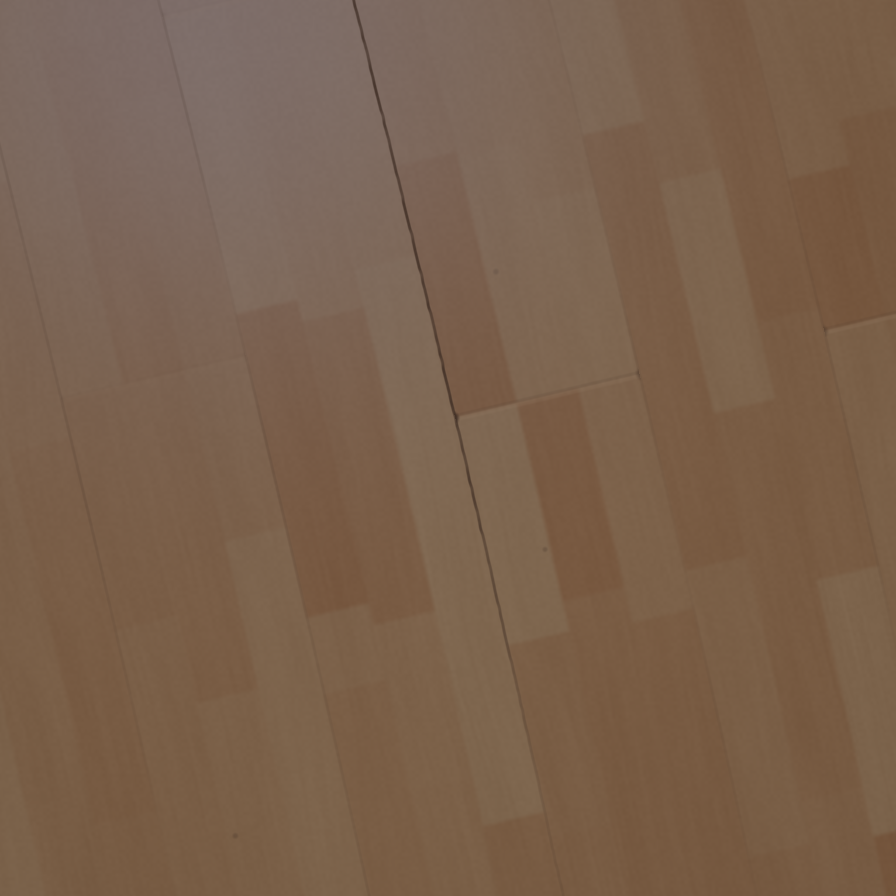
Reproduce this texture procedurally as a WebGL 1 fragment shader.

```glsl
precision highp float;
uniform vec2 u_resolution;

const float STRIP_WIDTH = 0.0705;
const float BOARD_WIDTH = 3.0 * STRIP_WIDTH;
const float BOARD_LENGTH = 1.2;
const float SLATS_PER_RUN = 4.0;
const float SOFTNESS = 0.0036;

const vec2 FLOOR_ORIGIN = vec2(0.508, 0.534);
const vec2 ACROSS = vec2(0.9735, 0.2286);
const vec2 ALONG = vec2(-0.2286, 0.9735);

const vec3 DARK_WOOD = vec3(0.455, 0.330, 0.232);
const vec3 LIGHT_WOOD = vec3(0.490, 0.396, 0.302);
const vec3 GAP_COLOR = vec3(0.23, 0.165, 0.13);
const vec3 LIP_COLOR = vec3(0.58, 0.48, 0.39);
const vec3 HAZE_COLOR = vec3(0.500, 0.447, 0.450);

float hash(vec2 p) {
  vec3 h = fract(p.xyx * 0.1031);
  h += dot(h, h.yzx + 33.33);
  return fract((h.x + h.y) * h.z);
}

float noise(vec2 p) {
  vec2 cell = floor(p);
  vec2 f = fract(p);
  f = f * f * (3.0 - 2.0 * f);
  float low = mix(hash(cell), hash(cell + vec2(1.0, 0.0)), f.x);
  float high = mix(hash(cell + vec2(0.0, 1.0)), hash(cell + 1.0), f.x);
  return mix(low, high, f.y);
}

// Opaque at the centre, fading to zero at its half width
float line(float dist, float halfWidth) {
  return 1.0 - smoothstep(0.2 * halfWidth, halfWidth, abs(dist));
}

// Neighbouring boards are staggered along their length
float boardEnd(float board) {
  return 0.45 * mod(board, 2.0) + 0.06 * max(-board, 0.0);
}

// Mostly middling tones, with a few clearly dark or light ones
float woodTone(vec2 seed) {
  float t = 2.0 * hash(seed) - 1.0;
  return 0.5 + 0.5 * t * (0.45 + 0.55 * t * t);
}

// Tone of a strip, changing at irregular joints between board ends
float slatTone(float strip, float v) {
  float board = floor((strip + 0.5) / 3.0);
  float run = (v - boardEnd(board)) / BOARD_LENGTH;
  float s = fract(run) * SLATS_PER_RUN;
  float joint = floor(s + 0.5);
  float slat = floor(run) * SLATS_PER_RUN + joint;
  vec2 seed = vec2(strip + 43.0, slat + 71.0);
  float inner = step(0.5, joint) * step(joint, SLATS_PER_RUN - 0.5);
  float shift = (hash(seed + 117.0) - 0.5) * 0.85 * inner;
  float blur = SOFTNESS * SLATS_PER_RUN / BOARD_LENGTH;
  float side = smoothstep(-blur, blur, s - joint - shift);
  return mix(woodTone(seed - vec2(0.0, 1.0)), woodTone(seed), side);
}

// Fine fibres with broader figure, drawn out along the boards
float woodGrain(vec2 q) {
  vec2 g = q + vec2(2.0, 3.0);
  float bend = 0.03 * noise(g * vec2(9.0, 4.0));
  float fibre = noise(vec2((g.x + bend) * 210.0, g.y * 14.0));
  float figure = noise(vec2((g.x + bend) * 36.0, g.y * 5.0));
  return 0.42 * fibre + 0.58 * figure - 0.5;
}

// Sparse small knots, one at most per cell
float knots(vec2 q) {
  vec2 grid = q / 0.23 + 20.0;
  vec2 cell = floor(grid);
  vec2 center = 0.2 + 0.6 * vec2(hash(cell + 5.0), hash(cell + 31.0));
  vec2 d = (fract(grid) - center) * 0.23;
  float radius = mix(0.004, 0.009, hash(cell + 57.0));
  float present = step(0.72, hash(cell + 83.0));
  return present * (1.0 - smoothstep(0.2, 1.0, length(d) / radius));
}

void main() {
  vec2 p = gl_FragCoord.xy / u_resolution;
  vec2 fromOrigin = p - FLOOR_ORIGIN;
  vec2 q = vec2(dot(fromOrigin, ACROSS), dot(fromOrigin, ALONG));
  q.x += 0.016 * q.y * q.y;

  // Strips, blended across their shared edge
  float u = q.x / STRIP_WIDTH;
  float edge = floor(u + 0.5);
  float blur = SOFTNESS / STRIP_WIDTH;
  float tone = mix(slatTone(edge - 1.0, q.y), slatTone(edge, q.y),
                   smoothstep(-blur, blur, u - edge));
  vec3 color = mix(DARK_WOOD, LIGHT_WOOD, tone);
  color += woodGrain(q) * vec3(0.022, 0.026, 0.026);
  color = mix(color, GAP_COLOR, 0.25 * knots(q));

  // Pale window haze and a gentle falloff towards the corners
  vec2 toHaze = p - vec2(0.22, 1.02);
  color = mix(color, HAZE_COLOR, 0.8 * exp(-5.2 * dot(toHaze, toHaze)));
  color *= 1.02 - 0.08 * dot(p - 0.5, p - 0.5);

  // Board ends: a pale lip, clear on some boards and faint on others
  float board = floor(q.x / BOARD_WIDTH);
  float run = (q.y - boardEnd(board)) / BOARD_LENGTH;
  float endDist = (fract(run + 0.5) - 0.5) * BOARD_LENGTH;
  float wear = mix(0.2, 1.0, step(-0.5, board));
  color = mix(color, LIP_COLOR, 0.22 * wear * line(endDist + 0.002, 0.004));
  color = mix(color, GAP_COLOR, 0.10 * wear * line(endDist - 0.002, 0.003));

  // Long seams: tight ones come and go, the open one is dark and ragged
  float seam = floor(q.x / BOARD_WIDTH + 0.5);
  float isOpen = 1.0 - step(0.5, abs(seam));
  float ragged = noise(vec2(q.y * 110.0 + 90.0, seam + 20.0));
  float seamDist = q.x - seam * BOARD_WIDTH + isOpen * (ragged - 0.5) * 0.0009;
  float openness = smoothstep(-0.5, 0.02, q.y) * (0.6 + 0.4 * ragged);
  float tight = 0.16 * noise(vec2(q.y * 5.0 + 30.0, seam + 50.0));
  float strength = mix(tight, 0.12 + 0.68 * openness, isOpen);
  color = mix(color, GAP_COLOR, strength * line(seamDist, 0.0026));

  // Chipped corners where seams meet board ends
  float chip = 1.0 - smoothstep(0.001, 0.006, length(vec2(seamDist, endDist * 0.7)));
  color = mix(color, GAP_COLOR, chip * wear * mix(0.3, 0.7, isOpen));

  // Faint speckle
  color += (noise(p * 260.0) - 0.5) * 0.01;
  gl_FragColor = vec4(color, 1.0);
}
```
